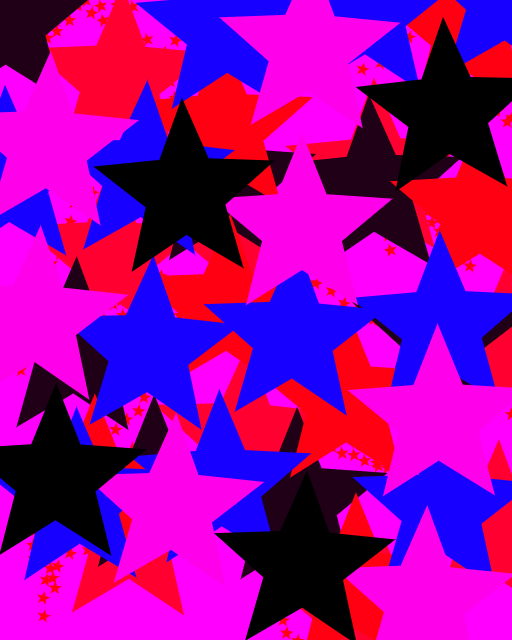
A Shadertoy shader for this pattern:

```glsl
// Flat five-pointed stars piled in colour layers over a magenta ground.
// Each layer spreads its stars with a low-discrepancy sequence; chains of
// tiny red stars wander across the ground beneath them.

const float PI = 3.14159265;
const float BIG_RADIUS = 0.149;
const float TINY_RADIUS = 0.0108;
const float INNER_RATIO = 0.44;   // notch radius relative to tip radius

const vec3 MAGENTA = vec3(1.0, 0.0, 1.0);
const vec3 PINK    = vec3(1.0, 0.0, 0.92);
const vec3 CRIMSON = vec3(1.0, 0.0, 0.19);
const vec3 RED     = vec3(1.0, 0.0, 0.07);
const vec3 BLUE    = vec3(0.09, 0.0, 1.0);
const vec3 PLUM    = vec3(0.12, 0.0, 0.085);
const vec3 BLACK   = vec3(0.0);

// Two pseudo-random values in 0..1
vec2 hash2(vec2 p) {
    vec3 q = fract(p.xyx * vec3(0.1031, 0.1030, 0.0973));
    q += dot(q, q.yzx + 33.33);
    return fract((q.xx + q.yz) * q.zy);
}

// Signed distance to the edge lines of an upright five-pointed star
float starDistance(vec2 p, float radius, float tilt) {
    float sector = PI / 5.0;
    float angle = mod(atan(p.x, p.y) + tilt + sector, 2.0 * sector) - sector;
    vec2 folded = length(p) * vec2(cos(angle), abs(sin(angle)));
    vec2 edge = INNER_RATIO * vec2(cos(sector), sin(sector)) - vec2(1.0, 0.0);
    vec2 normal = normalize(vec2(edge.y, -edge.x));
    return dot(folded - vec2(radius, 0.0), normal);
}

float coverage(float dist, float pixel) {
    return clamp(0.5 - dist / pixel, 0.0, 1.0);
}

// One layer of large stars, spread by repeatedly adding a stride
vec3 starLayer(vec3 under, vec3 color, vec2 p, vec2 span, float pixel,
               vec2 start, vec2 stride, int count) {
    float dist = 1.0;
    for (int i = 0; i < count; i++) {
        vec2 rnd = hash2(start * 91.0 + float(i) * 7.3) - 0.5;
        vec2 center = (fract(start + float(i) * stride) + 0.02 * rnd) * span;
        dist = min(dist, starDistance(p - center, BIG_RADIUS, 0.1 * rnd.x));
    }
    return mix(under, color, coverage(dist, pixel));
}

// Gently curving chains of tiny stars, some tight and some loose
float tinyStarChains(vec2 p, vec2 span) {
    float dist = 1.0;
    for (int c = 0; c < 44; c++) {
        vec2 pos = hash2(vec2(float(c), 5.0)) * span;
        if (distance(p, pos) > 0.26) continue;
        vec2 shape = hash2(vec2(float(c), 23.0));
        vec2 bend = hash2(vec2(float(c), 47.0));
        float heading = 2.0 * PI * shape.x;
        float spacing = mix(0.009, 0.031, sqrt(shape.y));
        for (int i = 0; i < 8; i++) {
            vec2 offset = p - pos;
            if (dot(offset, offset) < 4.0 * TINY_RADIUS * TINY_RADIUS) {
                float tilt = 0.5 * (bend.y - 0.5);
                dist = min(dist, starDistance(offset, TINY_RADIUS, tilt));
            }
            heading += 0.7 * (bend.x - 0.5) + 0.4 * sin(float(i * 3 + c));
            pos += spacing * vec2(cos(heading), sin(heading));
        }
    }
    return dist;
}

void mainImage(out vec4 fragColor, in vec2 fragCoord) {
    float pixel = 1.0 / iResolution.y;
    vec2 p = fragCoord * pixel;
    vec2 span = vec2(iResolution.x * pixel, 1.0);

    // Strides: one well-spread sequence with its swapped and mirrored forms
    vec2 stride = vec2(0.7549, 0.5698);
    vec2 swapped = stride.yx;
    vec2 mirrored = vec2(1.0 - stride.x, stride.y);
    vec2 turned = vec2(1.0 - stride.y, stride.x);

    // Ground with tiny stars
    vec3 col = mix(MAGENTA, RED, coverage(tinyStarChains(p, span), pixel));

    // Large stars, back to front
    col = starLayer(col, CRIMSON, p, span, pixel, vec2(0.22, 0.60), stride, 9);
    col = starLayer(col, PLUM, p, span, pixel, vec2(0.72, 0.70), turned, 7);
    col = starLayer(col, RED, p, span, pixel, vec2(0.45, 0.52), mirrored, 7);
    col = starLayer(col, BLUE, p, span, pixel, vec2(0.30, 0.45), swapped, 11);
    col = starLayer(col, PINK, p, span, pixel, vec2(0.08, 0.50), stride, 7);
    col = starLayer(col, BLACK, p, span, pixel, vec2(0.60, 0.12), stride, 4);

    fragColor = vec4(col, 1.0);
}
```
